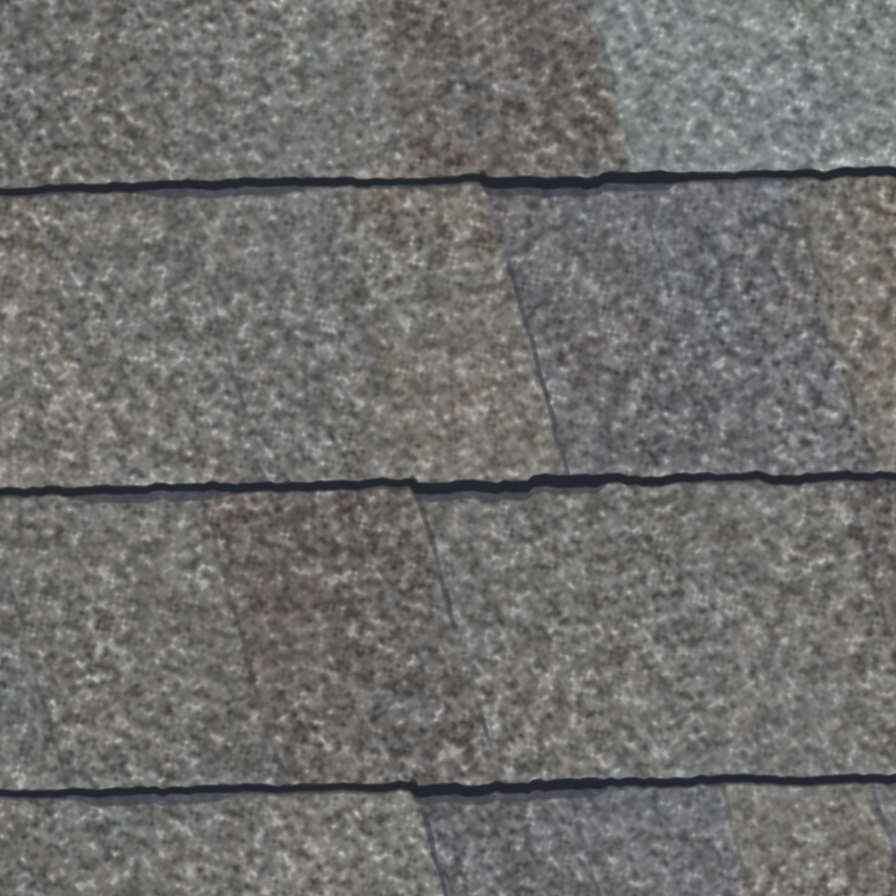
This texture is drawn by a three.js fragment shader. Its source:

```glsl
// Weathered grey asphalt roof shingles: granular courses, slanted tab seams, dark overlap shadows.
varying vec2 vUv;

const float PITCH = 0.338;       // height of one course
const float FIRST_EDGE = 0.115;  // lowest overlap at the left side
const float SLANT = 0.28;        // sideways lean of the tab seams

const vec3 GREY = vec3(0.443, 0.441, 0.433);
const vec3 COOL = vec3(0.424, 0.422, 0.430);
const vec3 BROWN = vec3(0.414, 0.401, 0.390);
const vec3 SAND = vec3(0.464, 0.456, 0.434);
const vec3 PALE = vec3(0.500, 0.518, 0.516);
const vec3 SHADOW = vec3(0.125, 0.135, 0.165);
const vec3 SOFT_SHADOW = vec3(0.25, 0.255, 0.285);

float hash(vec2 p) {
  return fract(sin(dot(p, vec2(127.1, 311.7))) * 43758.5453);
}

float noise(vec2 p) {
  vec2 i = floor(p), f = fract(p);
  f = f * f * (3.0 - 2.0 * f);
  return mix(mix(hash(i), hash(i + vec2(1.0, 0.0)), f.x),
             mix(hash(i + vec2(0.0, 1.0)), hash(i + vec2(1.0, 1.0)), f.x), f.y);
}

vec2 rotate(vec2 p, float a) {
  float c = cos(a), s = sin(a);
  return vec2(c * p.x - s * p.y, s * p.x + c * p.y);
}

// Soft-edged band between two limits
float band(float x, float lo, float hi, float soft) {
  return smoothstep(lo - soft, lo + soft, x) * (1.0 - smoothstep(hi - soft, hi + soft, x));
}

// Position of the main seam at the top of a course
float seamTop(float row) {
  return 0.462 + 0.078 * max(row, 0.0);
}

// Blend colour of one tab
vec3 tabColor(float row, float id) {
  float odd = mod(row, 2.0);
  float warm = step(1.5, mod(id, 3.0));
  vec3 plain = mix(GREY, COOL, odd * step(0.0, id));
  vec3 c = mix(plain, mix(BROWN, SAND, odd), warm);
  c = mix(c, PALE, step(1.5, row) * step(0.0, id));
  return c + 0.018 * (hash(vec2(row, id) + 3.7) - 0.5);
}

// Mineral granules, centred on zero
float granules(vec2 p) {
  float coarse = noise(rotate(p, 0.35) * vec2(105.0, 125.0));
  float fine = noise(rotate(p, -0.6) * 205.0 + 17.0);
  float g = 0.58 * coarse + 0.42 * fine - 0.5;
  return g + 0.5 * smoothstep(0.12, 0.4, g) * g;
}

void main() {
  vec2 p = vUv;

  // Courses follow a slightly bowed slope
  float rise = 0.031 * p.x - 0.011 * p.x * p.x;
  float r = (p.y - rise - FIRST_EDGE) / PITCH;
  float row = floor(r);

  // Slanted tabs, alternating wide and narrow by course
  float wobble = 0.005 * (noise(p * 45.0) - 0.5);
  float q = p.x - SLANT * (1.0 - r + row) * PITCH - seamTop(row) + wobble;
  float width = 0.24 - 0.07 * mod(row, 2.0);
  float tab = q / width;
  float id = floor(tab);
  float blend = smoothstep(0.94, 1.0, tab - id);
  vec3 color = mix(tabColor(row, id), tabColor(row, id + 1.0), blend);

  // Broad stains and warm blotches
  color += 0.030 * (noise(p * 5.5 + 8.0) - 0.5);
  color += vec3(0.014, 0.002, -0.012) * (noise(p * 9.0 + 31.0) - 0.5);

  // Granules, with patchy contrast and slight tint
  float contrast = 0.30 + 0.12 * noise(p * 11.0 + 5.0);
  color += contrast * granules(p);
  color += vec3(0.014, 0.0, -0.014) * (noise(p * 70.0 + 60.0) - 0.5);

  // Seam cracks: one strong per course, others faint and broken
  float nearest = floor(tab + 0.5);
  float gap = abs(tab - nearest) * width;
  float strength = abs(nearest) < 0.5 ? 0.62 : 0.35 * step(0.4, hash(vec2(nearest, row)));
  strength *= smoothstep(0.15, 0.6, noise(vec2(p.y * 38.0, nearest + row * 7.0)));
  strength *= 1.0 - 0.6 * step(1.5, row);
  color = mix(color, SOFT_SHADOW, strength * (1.0 - smoothstep(0.001, 0.0045, gap)));

  // Overlap edge: signed height above the nearest butt line
  float edge = floor(r + 0.5);
  float along = p.x - seamTop(edge - 1.0);
  float ragged = 0.0045 * (noise(vec2(p.x * 38.0, edge * 9.0)) - 0.5)
               + 0.0025 * (noise(vec2(p.x * 110.0, edge * 5.0)) - 0.5);
  float drop = 0.004 * band(along, 0.0, 0.13, 0.004);
  float e = (r - edge) * PITCH + ragged + drop;

  // Lit lip above, then dark core and a softer shadow below
  color += 0.035 * band(e, 0.002, 0.010, 0.003);
  float thick = band(along, 0.0, 0.21, 0.008);
  float faint = band(along, -0.37, -0.21, 0.02);
  float softDepth = 0.011 + 0.010 * thick + 0.008 * faint;
  color = mix(color, SOFT_SHADOW, 0.72 * band(e, -softDepth, 0.0, 0.0025));
  float coreDepth = 0.0085 + 0.004 * thick + 0.003 * (noise(vec2(p.x * 16.0, edge)) - 0.5);
  color = mix(color, SHADOW, 0.92 * band(e, -coreDepth, 0.0005, 0.0022));

  // Dark notch where a seam meets the edge
  float notch = length(vec2(along, e + 0.003) / vec2(0.007, 0.012));
  color = mix(color, SHADOW, 0.7 * (1.0 - smoothstep(0.5, 1.0, notch)));

  gl_FragColor = vec4(clamp(color, 0.0, 1.0), 1.0);
}
```
